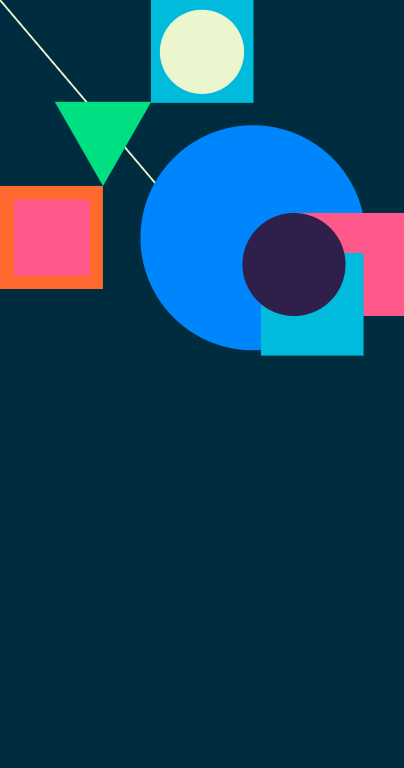
A WebGL 2 fragment shader for this background:

```glsl
#version 300 es
precision highp float;
// Flat geometric collage of discs, squares, a triangle and a thin line on deep navy.

uniform vec2 u_resolution;
out vec4 outColor;

const vec3 NAVY   = vec3(0.000, 0.173, 0.251);
const vec3 BLUE   = vec3(0.000, 0.527, 0.990);
const vec3 TEAL   = vec3(0.000, 0.733, 0.863);
const vec3 PINK   = vec3(1.000, 0.345, 0.545);
const vec3 ORANGE = vec3(1.000, 0.412, 0.176);
const vec3 CREAM  = vec3(0.922, 0.965, 0.812);
const vec3 GREEN  = vec3(0.000, 0.875, 0.510);
const vec3 PLUM   = vec3(0.180, 0.125, 0.290);

float disc(vec2 p, vec2 center, float radius) {
    return length(p - center) - radius;
}

float box(vec2 p, vec2 center, vec2 halfSize) {
    vec2 d = abs(p - center) - halfSize;
    return length(max(d, 0.0)) + min(max(d.x, d.y), 0.0);
}

float segment(vec2 p, vec2 a, vec2 b, float halfWidth) {
    vec2 pa = p - a, ba = b - a;
    float t = clamp(dot(pa, ba) / dot(ba, ba), 0.0, 1.0);
    return length(pa - ba * t) - halfWidth;
}

// Isosceles triangle pointing down from a flat top edge
float triangleDown(vec2 p, vec2 tip, float halfWidth, float height) {
    vec2 q = vec2(abs(p.x - tip.x), p.y - tip.y);
    float side = dot(q, normalize(vec2(height, -halfWidth)));
    return max(side, q.y - height);
}

// Lay a shape over the color with a one-pixel soft edge
void paint(inout vec3 color, vec3 ink, float dist) {
    color = mix(color, ink, clamp(0.5 - dist * u_resolution.y, 0.0, 1.0));
}

void main() {
    // Units of canvas height, origin at the lower left
    vec2 p = gl_FragCoord.xy / u_resolution.y;
    vec3 color = NAVY;

    // Diagonal line, running beneath the triangle and the large disc
    paint(color, CREAM, segment(p, vec2(-0.01, 1.0118), vec2(0.22, 0.7405), 0.0012));

    // Upper group: disc in a square, and triangle
    paint(color, TEAL, box(p, vec2(0.2633, 0.9340), vec2(0.0668, 0.0679)));
    paint(color, CREAM, disc(p, vec2(0.2630, 0.9325), 0.0548));
    paint(color, GREEN, triangleDown(p, vec2(0.1341, 0.7578), 0.0628, 0.1096));

    // Nested squares against the left edge
    paint(color, ORANGE, box(p, vec2(0.0620, 0.6908), vec2(0.0720, 0.0671)));
    paint(color, PINK, box(p, vec2(0.0677, 0.6906), vec2(0.0495)));

    // Overlapping group on the right
    paint(color, BLUE, disc(p, vec2(0.3294, 0.6904), 0.1465));
    paint(color, PINK, box(p, vec2(0.4830, 0.6556), vec2(0.1000, 0.0671)));
    paint(color, TEAL, box(p, vec2(0.4066, 0.6038), vec2(0.0668)));
    paint(color, PLUM, disc(p, vec2(0.3828, 0.6556), 0.0671));

    outColor = vec4(color, 1.0);
}
```
